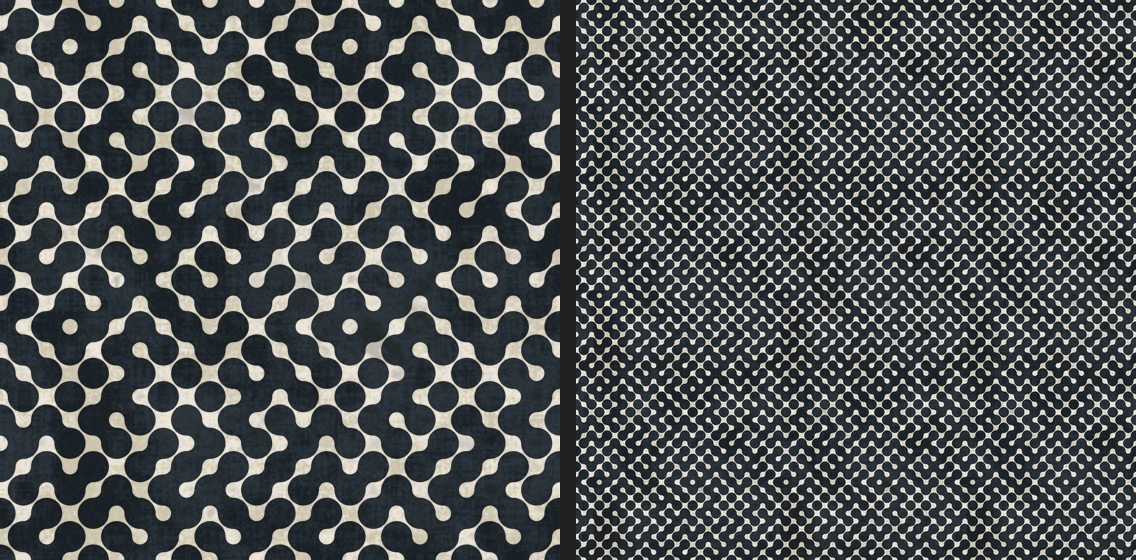
Left, the tile; right, the same tile 3 across and 3 down.
A Shadertoy shader for this pattern:

```glsl
// Two-tone Truchet weave: a 24 x 24 checkerboard of corners where each cell joins
// either its two dark or its two light corners, from a 12 x 12 block laid 2 x 2.
// Wrapping value noise ages both inks with clouds, threads, grain and stains.

float hash(vec2 cell, uint seed) {
    uint h = uint(cell.x) * 73856093u ^ uint(cell.y) * 19349663u ^ seed * 83492791u;
    h = (h ^ (h >> 15)) * 0x2c1b3c6du;
    h = (h ^ (h >> 12)) * 0x297a2d39u;
    h ^= h >> 15;
    return float(h >> 16) / 65535.0;
}

// Value noise over the unit canvas; a whole number of cells makes it wrap.
float noise(vec2 uv, vec2 cells, uint seed) {
    vec2 p = uv * cells;
    vec2 i = floor(p);
    vec2 f = fract(p);
    f = f * f * (3.0 - 2.0 * f);
    vec2 a = mod(i, cells);
    vec2 b = mod(i + 1.0, cells);
    return mix(mix(hash(a, seed), hash(vec2(b.x, a.y), seed), f.x),
               mix(hash(vec2(a.x, b.y), seed), hash(b, seed), f.x), f.y);
}

float fbm(vec2 uv, float cells, uint seed) {
    float sum = 0.0;
    float weight = 0.5;
    for (uint octave = 0u; octave < 5u; octave++) {
        sum += weight * noise(uv, vec2(cells), seed + octave);
        cells *= 2.0;
        weight *= 0.55;
    }
    return sum / 1.06;
}

// Signed distance in cell units, positive inside the light shape.
float truchet(vec2 p) {
    vec2 cell = floor(p);
    vec2 f = fract(p);
    // Mirror odd cells so the dark corners always lie at (0,0) and (1,1).
    if (mod(cell.x + cell.y, 2.0) > 0.5) f.x = 1.0 - f.x;
    float toDark = min(length(f), length(f - 1.0));
    float toLight = min(length(f - vec2(1.0, 0.0)), length(f - vec2(0.0, 1.0)));
    bool joinLight = hash(mod(cell, 12.0), 7u) < 0.58;
    return joinLight ? toDark - 2.0 / 3.0 : 1.0 / 3.0 - toLight;
}

void mainImage(out vec4 fragColor, in vec2 fragCoord) {
    vec2 uv = fragCoord / iResolution.xy;
    float d = truchet(uv * 24.0);
    float soft = 0.8 * 24.0 / min(iResolution.x, iResolution.y);

    // Wear layers
    float clouds = fbm(uv, 6.0, 20u);
    float blotches = fbm(uv, 24.0, 40u);
    float grain = noise(uv, vec2(256.0), 60u) - 0.5;
    float threads = noise(uv, vec2(24.0, 240.0), 61u)
                  + noise(uv, vec2(240.0, 24.0), 62u) - 1.0;
    float stains = smoothstep(0.56, 0.78, blotches) * smoothstep(0.38, 0.62, clouds);

    // Dark ink, deepest along the rim
    float darkTone = smoothstep(0.30, 0.68, 0.6 * clouds + 0.4 * blotches
                              + 0.12 * threads + 0.10 * grain);
    vec3 dark = mix(vec3(0.10, 0.13, 0.15), vec3(0.17, 0.21, 0.235), darkTone);
    dark = mix(dark, vec3(0.12, 0.13, 0.12), 0.6 * stains);
    dark *= 1.0 - 0.22 * smoothstep(-0.09, 0.0, d);

    // Aged cream
    float lightTone = smoothstep(0.30, 0.62, 0.4 * clouds + 0.6 * blotches
                               + 0.08 * threads + 0.16 * grain);
    vec3 light = mix(vec3(0.80, 0.77, 0.675), vec3(0.92, 0.90, 0.845), lightTone);
    light *= 1.0 - 0.20 * stains;

    vec3 color = mix(dark, light, smoothstep(-soft, soft, d));
    fragColor = vec4(color + 0.025 * grain, 1.0);
}
```
